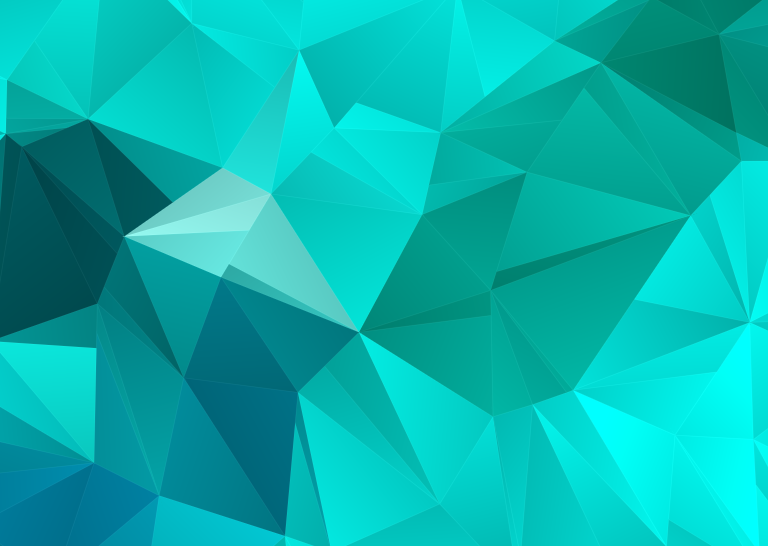
Write a WebGL 2 fragment shader that draws this background.

```glsl
#version 300 es
precision highp float;
// Low-poly mosaic of turquoise, teal and blue facets with a pale highlight.
uniform vec2 u_resolution;
out vec4 fragColor;

const float ROWS = 4.9;
const mat2 TILT = mat2(0.891, 0.454, -0.454, 0.891);

vec2 hash2(vec2 p) {
    vec3 q = fract(p.xyx * vec3(0.1031, 0.1030, 0.0973));
    q += dot(q, q.yzx + 33.33);
    return fract((q.xx + q.yz) * q.zy);
}

float cross2(vec2 a, vec2 b) { return a.x * b.y - a.y * b.x; }

float area(vec2 a, vec2 b, vec2 c) { return cross2(b - a, c - a); }

// Signed distance to the line a-b, positive on its left.
float edge(vec2 p, vec2 a, vec2 b) {
    return cross2(b - a, p - a) / max(length(b - a), 1e-4);
}

vec2 gridVertex(vec2 id) {
    return id + 0.94 * (hash2(id + 23.0) - 0.5);
}

// Blends a soft-edged elliptical colour zone over the base.
vec3 zone(vec3 base, vec2 uv, vec2 centre, vec2 size, vec3 colour) {
    vec2 q = (uv - centre) / size;
    float r2 = dot(q, q);
    return mix(base, colour, exp(-r2 * r2));
}

vec3 palette(vec2 uv) {
    vec3 c = vec3(0.01, 0.85, 0.82);
    c = zone(c, uv, vec2(0.10, 0.84), vec2(0.15, 0.14), vec3(0.02, 0.76, 0.71));
    c = zone(c, uv, vec2(0.74, 0.74), vec2(0.18, 0.16), vec3(0.01, 0.68, 0.61));
    c = zone(c, uv, vec2(0.95, 0.93), vec2(0.18, 0.19), vec3(0.00, 0.46, 0.38));
    c = zone(c, uv, vec2(0.47, 0.40), vec2(0.14, 0.17), vec3(0.01, 0.65, 0.60));
    c = zone(c, uv, vec2(0.66, 0.46), vec2(0.14, 0.16), vec3(0.00, 0.54, 0.46));
    c = zone(c, uv, vec2(0.22, 0.28), vec2(0.20, 0.24), vec3(0.01, 0.57, 0.58));
    c = zone(c, uv, vec2(0.34, 0.25), vec2(0.10, 0.17), vec3(0.00, 0.42, 0.50));
    c = zone(c, uv, vec2(0.07, 0.05), vec2(0.20, 0.19), vec3(0.00, 0.46, 0.58));
    c = zone(c, uv, vec2(0.09, 0.57), vec2(0.15, 0.19), vec3(0.00, 0.30, 0.32));
    c = zone(c, uv, vec2(0.10, 0.29), vec2(0.06, 0.09), vec3(0.04, 0.80, 0.76));
    c = zone(c, uv, vec2(0.92, 0.18), vec2(0.14, 0.16), vec3(0.00, 0.93, 0.90));
    return zone(c, uv, vec2(0.33, 0.59), vec2(0.075, 0.14), vec3(0.60, 0.92, 0.89));
}

// Adds one counter-clockwise facet, weighted by its pixel coverage.
void addFacet(vec2 p, vec2 a, vec2 b, vec2 c, float pixel, inout vec4 sum) {
    float d = min(min(edge(p, a, b), edge(p, b, c)), edge(p, c, a));
    float cover = clamp(d / pixel + 0.5, 0.0, 1.0);
    if (cover <= 0.0) return;

    vec2 middle = (a + b + c) / 3.0;
    vec2 rnd = hash2(floor(middle * 64.0) + 91.0);
    vec2 uv = transpose(TILT) * middle / ROWS * vec2(u_resolution.y / u_resolution.x, 1.0);
    vec3 colour = palette(uv + 0.03 * (rnd.yx - 0.5));

    // Facet brightness, a linear ramp across it and a faint light seam.
    float angle = 6.2832 * rnd.y;
    float ramp = dot(p - middle, vec2(cos(angle), sin(angle)));
    colour *= 0.90 + 0.19 * rnd.x + 0.14 * clamp(ramp, -1.0, 1.0);
    colour += vec3(0.03) * (1.0 - smoothstep(0.0, 0.009, d));
    sum += vec4(clamp(colour, 0.0, 1.0), 1.0) * cover;
}

// Draws a triangle whole, or cut in two from its first corner.
void addTriangle(vec2 p, vec2 a, vec2 b, vec2 c, vec2 rnd, float pixel, inout vec4 sum) {
    if (rnd.x < 0.64) {
        addFacet(p, a, b, c, pixel, sum);
    } else {
        vec2 cut = mix(b, c, mix(0.15, 0.85, rnd.y));
        addFacet(p, a, b, cut, pixel, sum);
        addFacet(p, a, cut, c, pixel, sum);
    }
}

void main() {
    vec2 p = TILT * gl_FragCoord.xy / u_resolution.y * ROWS;
    float pixel = ROWS / u_resolution.y;
    vec4 sum = vec4(0.0);

    // Jittered quads, each split along its better-shaped diagonal.
    for (int y = -1; y <= 1; y++) {
        for (int x = -1; x <= 1; x++) {
            vec2 id = floor(p) + vec2(x, y);
            vec2 a = gridVertex(id);
            vec2 b = gridVertex(id + vec2(1, 0));
            vec2 c = gridVertex(id + vec2(1, 1));
            vec2 d = gridVertex(id + vec2(0, 1));
            vec2 rnd1 = hash2(id + 57.0);
            vec2 rnd2 = hash2(id + 131.0);
            float rising = min(area(a, b, c), area(a, c, d));
            float falling = min(area(a, b, d), area(b, c, d));
            if (rising > falling) {
                addTriangle(p, a, b, c, rnd1, pixel, sum);
                addTriangle(p, c, d, a, rnd2, pixel, sum);
            } else {
                addTriangle(p, b, d, a, rnd1, pixel, sum);
                addTriangle(p, d, b, c, rnd2, pixel, sum);
            }
        }
    }
    fragColor = vec4(sum.rgb / max(sum.a, 1e-3), 1.0);
}
```
